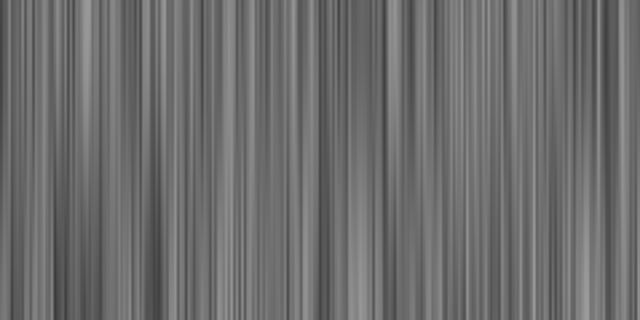
Give the GLSL for this texture, as a Shadertoy shader.

```glsl
// Brushed grey streaks: long vertical fibres of uneven width and tone.
// Layers of smooth noise, very fine across and nearly constant along the
// height, are summed around a middle grey.

// Integer hash of a lattice cell and a layer number, from 0 to 1.
float hash(ivec2 cell, int layer) {
    uint h = uint(cell.x) * 374761393u + uint(cell.y) * 668265263u + uint(layer) * 2246822519u;
    h = (h ^ (h >> 15)) * 2654435761u;
    h = (h ^ (h >> 13)) * 3266489917u;
    h ^= h >> 16;
    return float(h >> 8) / 16777216.0;
}

// Tone of one fibre, drifting slowly along its length from a staggered start.
float fibreTone(int column, float height, int layer) {
    float along = height * 1.05 + 0.4 * (hash(ivec2(column, -7), layer) - 0.5);
    int row = int(floor(along));
    float below = hash(ivec2(column, row), layer);
    float above = hash(ivec2(column, row + 1), layer);
    return mix(below, above, smoothstep(0.0, 1.0, fract(along))) - 0.5;
}

// Neighbouring fibres blended softly across the width.
float streaks(vec2 uv, float count, int layer) {
    float across = uv.x * count + 0.37 * float(layer);
    int column = int(floor(across));
    float left = fibreTone(column, uv.y, layer);
    float right = fibreTone(column + 1, uv.y, layer);
    return mix(left, right, smoothstep(0.0, 1.0, fract(across)));
}

void mainImage(out vec4 fragColor, in vec2 fragCoord) {
    vec2 uv = fragCoord / iResolution.xy;

    // Faint broad bands, then medium streaks, then strong hair-thin lines.
    float grey = 0.421;
    grey += 0.045 * streaks(uv, 17.0, 1);
    grey += 0.08 * streaks(uv, 47.0, 2);
    grey += 0.18 * streaks(uv, 113.0, 3);
    grey += 0.23 * streaks(uv, 239.0, 4);

    fragColor = vec4(vec3(grey), 1.0);
}
```
